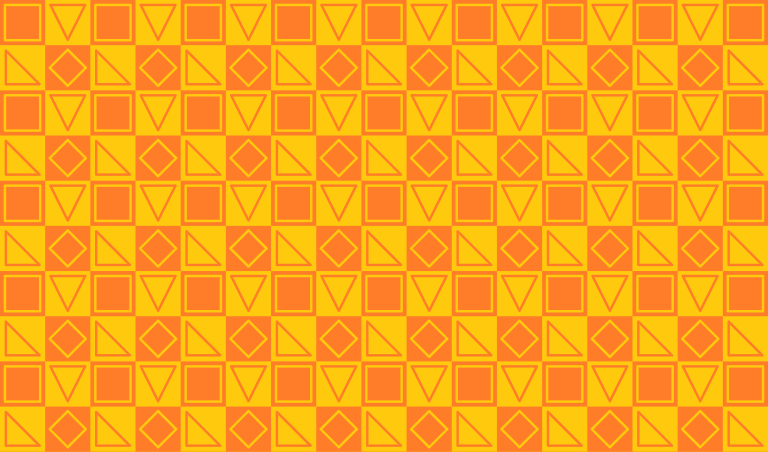
A Shadertoy shader for this pattern:

```glsl
// Yellow and orange checkerboard of outlined squares, triangles and diamonds.

#define COLUMNS 17.0
#define LINE_WIDTH 0.054
#define SQUARE_HALF 0.39
#define DIAMOND_RADIUS 0.40
#define YELLOW vec3(1.0, 0.79, 0.05)
#define ORANGE vec3(1.0, 0.49, 0.16)

float boxOutline(vec2 p, float halfSize) {
    vec2 d = abs(p) - halfSize;
    return abs(length(max(d, 0.0)) + min(max(d.x, d.y), 0.0));
}

float segment(vec2 p, vec2 a, vec2 b) {
    vec2 pa = p - a, ba = b - a;
    return length(pa - ba * clamp(dot(pa, ba) / dot(ba, ba), 0.0, 1.0));
}

float triangleOutline(vec2 p, vec2 a, vec2 b, vec2 c) {
    return min(segment(p, a, b), min(segment(p, b, c), segment(p, c, a)));
}

// Distance to the centre line of the motif; odd.x and odd.y are cell parities
float motif(vec2 p, vec2 odd) {
    if (odd.y < 0.5) {
        return odd.x < 0.5
            ? boxOutline(p, SQUARE_HALF)
            : triangleOutline(p, vec2(-0.385, 0.39), vec2(0.385, 0.39), vec2(0.0, -0.38));
    }
    if (odd.x < 0.5)
        return triangleOutline(p, vec2(-0.37, 0.38), vec2(-0.37, -0.365), vec2(0.375, -0.365));
    vec2 turned = vec2(p.x + p.y, p.y - p.x) * sqrt(0.5);
    return boxOutline(turned, DIAMOND_RADIUS * sqrt(0.5));
}

void mainImage(out vec4 fragColor, in vec2 fragCoord) {
    // Square cells counted from the top left corner
    float pixel = COLUMNS / iResolution.x;
    vec2 grid = vec2(fragCoord.x, iResolution.y - fragCoord.y) * pixel;
    vec2 odd = mod(floor(grid), 2.0);
    vec2 p = fract(grid) - 0.5;

    // Checkerboard with smoothed cell edges: 1 is orange, 0 is yellow
    vec2 side = (1.0 - 2.0 * odd) * clamp((0.5 - abs(p)) * 2.0 / pixel, 0.0, 1.0);
    float orange = 0.5 + 0.5 * side.x * side.y;

    // The outline swaps the two colours
    float d = motif(vec2(p.x, -p.y), odd) - 0.5 * LINE_WIDTH;
    float line = clamp(0.5 - d / pixel, 0.0, 1.0);
    orange = mix(orange, 1.0 - orange, line);

    fragColor = vec4(mix(YELLOW, ORANGE, orange), 1.0);
}
```
